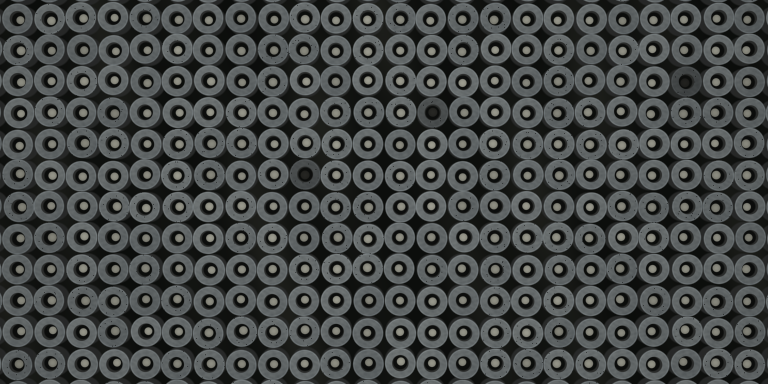
Reproduce this pattern procedurally as a Shadertoy shader.

```glsl
// Stacked grey tube ends in a 24 by 12 grid, each with a pale peg deep in its dark bore.

vec2 hash2(vec2 p) {
    return fract(sin(vec2(dot(p, vec2(127.1, 311.7)), dot(p, vec2(269.5, 183.3)))) * 4375.85);
}

// Distance to the nearest scattered feature point
float cellular(vec2 p) {
    float nearest = 1.0;
    for (int y = -1; y <= 1; y++)
    for (int x = -1; x <= 1; x++) {
        vec2 cell = floor(p) + vec2(x, y);
        nearest = min(nearest, length(cell + hash2(cell) - p));
    }
    return nearest;
}

float capsule(vec2 p, vec2 axis, float radius) {
    float t = clamp(dot(p, axis) / max(dot(axis, axis), 1e-5), 0.0, 1.0);
    return length(p - axis * t) - radius;
}

float cover(float d, float soft) {
    return 1.0 - smoothstep(-soft, soft, d);
}

void mainImage(out vec4 fragColor, in vec2 fragCoord) {
    vec2 grid = vec2(24.13, 12.21), margin = vec2(0.066, 0.136);
    vec2 p = fragCoord / iResolution.xy * grid - margin;
    vec2 middle = 0.5 * grid - margin;
    float soft = 0.75 * grid.y / iResolution.y;

    // Find the nearest tube end and the closest receding wall
    float nearest = 9.0, wall = 9.0;
    vec2 id = vec2(0.0), local = vec2(0.0);
    for (int y = -1; y <= 1; y++)
    for (int x = -1; x <= 1; x++) {
        vec2 cell = floor(p) + vec2(x, y);
        vec2 center = cell + 0.5 + 0.07 * (hash2(cell) - 0.5);
        vec2 q = p - center;
        wall = min(wall, capsule(q, (middle - center) * 0.018, 0.475));
        if (length(q) < nearest) {
            nearest = length(q);
            id = cell;
            local = q;
        }
    }
    vec2 rnd = hash2(id + 31.0);
    vec2 lean = (middle - id - 0.5) / 12.0;
    float sunken = step(0.985, rnd.y);

    // Dim gaps, then the tube walls
    float haze = 0.5 + 0.25 * sin(p.x * 0.8 + 1.3 * sin(p.y * 0.4)) + 0.25 * sin(p.x * 2.1 + p.y * 0.7);
    vec3 color = mix(vec3(0.045, 0.052, 0.045), vec3(0.11, 0.115, 0.10), haze * haze);
    color = mix(color, vec3(0.155, 0.16, 0.158), cover(wall, soft * 1.5));

    // Worn annular face with a pale outer lip
    float grain = cellular(p * 9.0);
    float streak = sin(p.x * 17.0 + 2.0 * sin(p.y * 11.0)) * sin(p.y * 23.0 + p.x * 5.0);
    float shade = 0.5 + 0.55 * (rnd.x - 0.5) + 0.2 * streak + 0.25 * (grain - 0.4);
    shade += 0.45 * dot(local, vec2(-0.5, 0.8));
    vec3 face = mix(vec3(0.34, 0.36, 0.365), vec3(0.43, 0.45, 0.45), clamp(shade, 0.0, 1.0));
    face += vec3(0.05, 0.055, 0.06) * cover(abs(nearest - 0.455) - 0.012, 0.02);
    float speck = cover(cellular(p * 4.0 + 7.0) - 0.07, 0.05) * step(0.6, rnd.y);
    face *= (1.0 - 0.45 * speck) * (1.0 - 0.3 * sunken);
    color = mix(color, face, cover(nearest - 0.485, soft));

    // Bore: lit inner wall with a black floor shifted by perspective
    float bore = cover(nearest - 0.25 - 0.02 * (rnd.x - 0.5), soft);
    vec3 inside = mix(vec3(0.17, 0.175, 0.17), vec3(0.045, 0.05, 0.045),
                      cover(length(local - lean * 0.06) - 0.225, 0.03));
    color = mix(color, inside, bore);

    // Rounded peg
    vec2 peg = local - lean * 0.09 - 0.05 * (hash2(id + 57.0) - 0.5);
    float pegRadius = 0.132 + 0.02 * (rnd.y - 0.5);
    vec3 pegColor = vec3(0.56, 0.56, 0.515) * (0.92 + 0.16 * rnd.x);
    pegColor *= 1.0 - 9.0 * dot(peg, peg);
    pegColor *= 1.0 - 0.75 * sunken;
    color = mix(color, pegColor, bore * cover(length(peg) - pegRadius, soft));

    // Light falls off slightly toward the corners
    color *= 1.02 - 0.07 * dot(lean, lean);
    fragColor = vec4(color, 1.0);
}
```
